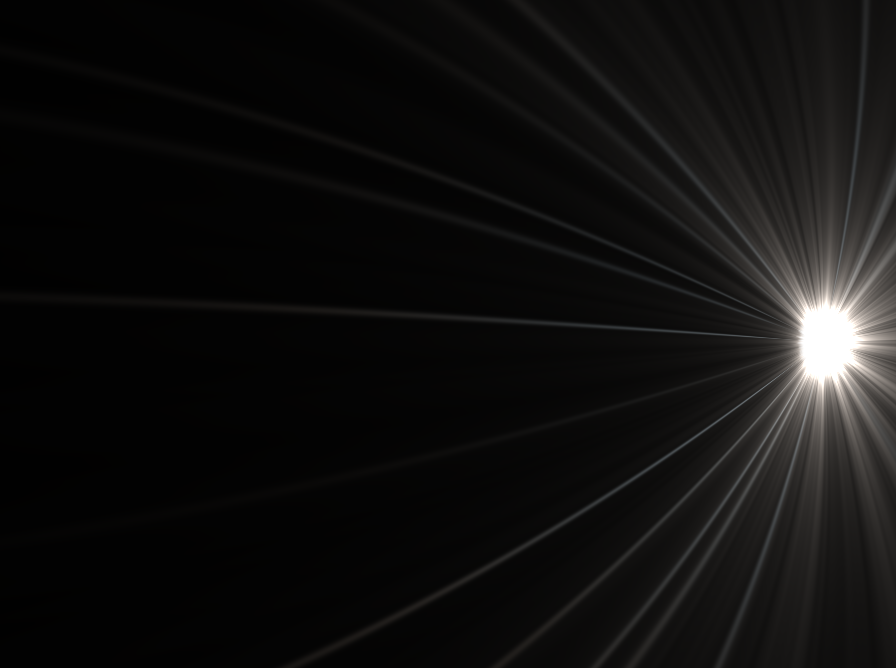
Write a WebGL 2 fragment shader that draws this background.

```glsl
#version 300 es
precision highp float;
uniform vec2 u_resolution;
out vec4 fragColor;

const float TAU = 6.2831853;
const vec2 LIGHT_POS = vec2(0.918, 0.488);   // fraction of the canvas
const vec2 CORE_RADII = vec2(0.035, 0.046);  // in canvas heights
const float RAY_BEND = 0.212;
const float RAY_FADE = 1.8;
const float GLOW_GAIN = 0.027;
const float GLOW_POWER = 1.2;
const float AMBIENT_GAIN = 0.013;
const vec3 WARM_GLOW = vec3(1.0, 0.95, 0.91);
const vec3 COOL_RAY = vec3(0.88, 0.98, 1.04);
const vec3 WARM_RAY = vec3(1.06, 0.95, 0.86);

// Main rays: direction in degrees, half width in degrees, brightness
const int RAY_COUNT = 16;
const vec3 RAYS[RAY_COUNT] = vec3[](
    vec3(51.0, 2.2, 0.14), vec3(63.3, 1.8, 0.20), vec3(76.6, 0.7, 0.28),
    vec3(125.0, 1.0, 0.22), vec3(131.0, 1.2, 0.13), vec3(138.0, 0.9, 0.12),
    vec3(153.3, 0.6, 0.23), vec3(159.0, 0.8, 0.19), vec3(175.7, 0.55, 0.36),
    vec3(198.6, 0.7, 0.09), vec3(218.5, 0.5, 0.46), vec3(231.5, 0.6, 0.30),
    vec3(241.4, 0.6, 0.32), vec3(245.7, 0.8, 0.26), vec3(258.3, 0.7, 0.30),
    vec3(305.0, 2.0, 0.12));

float hash(uint n) {
    n = (n ^ 61u) ^ (n >> 16);
    n *= 9u;
    n ^= n >> 4;
    n *= 668265261u;
    n ^= n >> 15;
    return float(n & 65535u) / 65535.0;
}

// Smooth noise around the circle, seamless for a whole number of cells
float ringNoise(float turn, float cells, uint seed) {
    float x = fract(turn) * cells;
    float cell = floor(x);
    float a = hash(uint(cell) + seed * 1024u);
    float b = hash(uint(mod(cell + 1.0, cells)) + seed * 1024u);
    return mix(a, b, smoothstep(0.0, 1.0, x - cell));
}

float mainRays(float angle) {
    float sum = 0.0;
    for (int i = 0; i < RAY_COUNT; i++) {
        float offset = mod(angle - radians(RAYS[i].x) + 0.5 * TAU, TAU) - 0.5 * TAU;
        float k = offset / radians(RAYS[i].y);
        sum += RAYS[i].z * exp(-k * k);
    }
    return sum;
}

void main() {
    vec2 p = (gl_FragCoord.xy - LIGHT_POS * u_resolution) / u_resolution.y;
    float r = max(length(p), 0.001);

    // Bent polar direction: rays curve gently to the left
    vec2 bent = vec2(p.x + RAY_BEND * r * r, p.y);
    float angle = atan(bent.y, bent.x);
    float turn = angle / TAU + 1.0;
    float facing = bent.x / max(length(bent), 0.001);

    // Fine streaks
    float coarse = ringNoise(turn, 56.0, 1u);
    float medium = ringNoise(turn, 150.0, 2u);
    float fine = ringNoise(turn, 340.0, 3u);
    float streaks = 0.45 + 0.5 * coarse + 0.4 * medium + 0.25 * fine;

    // Fan of light, dimmer towards the left
    float fan = mix(0.22, 1.0, smoothstep(-1.0, -0.3, facing));
    float glow = GLOW_GAIN * fan * streaks * pow(r, -GLOW_POWER);
    float ambient = AMBIENT_GAIN * exp(-2.0 * r * r);
    float rays = mainRays(angle) * exp(-RAY_FADE * r) * smoothstep(0.02, 0.12, r);

    // Bright core with a ragged rim
    float d = length(p / CORE_RADII) + 0.16 * (medium - 0.5);
    float core = 1.0 - smoothstep(0.82, 1.12, d);
    float halo = 0.35 * exp(-3.0 * max(d - 1.0, 0.0));

    vec3 rayTint = mix(COOL_RAY, WARM_RAY, smoothstep(0.25, 0.85, r));
    rayTint += 0.12 * (coarse - 0.5) * vec3(1.0, 0.0, -1.0);
    vec3 color = WARM_GLOW * (glow + ambient + halo) + rayTint * rays * 0.9;
    color = mix(color, vec3(1.0), core);
    fragColor = vec4(clamp(color, 0.0, 1.0), 1.0);
}
```
